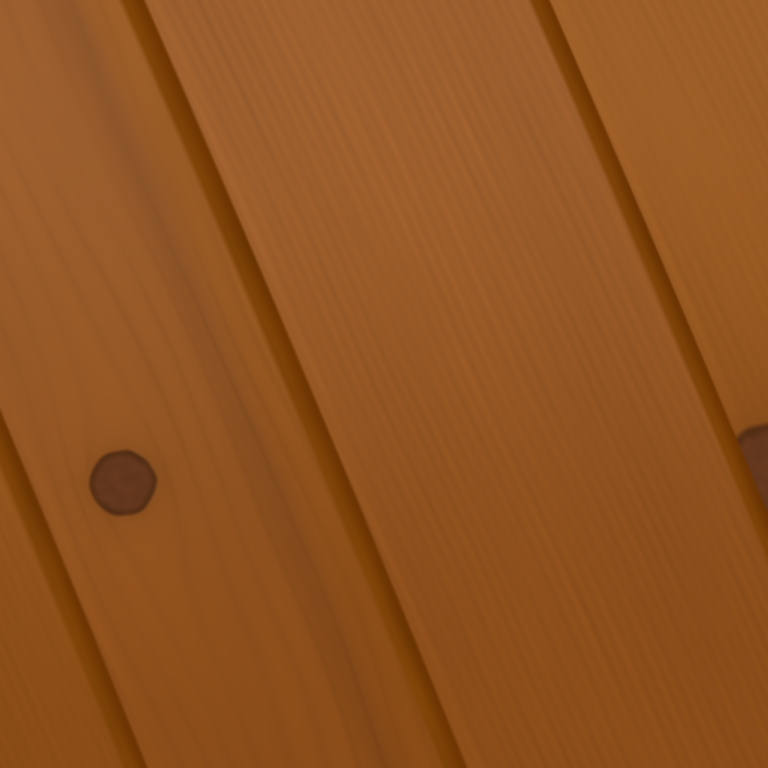
Write a WebGL 2 fragment shader that draws this texture.

```glsl
#version 300 es
precision highp float;
// Slanted varnished pine boards with dark grooves, soft grain and round knots.

uniform vec2 u_resolution;
out vec4 outColor;

const vec3 WOOD_TOP = vec3(0.615, 0.372, 0.182);
const vec3 WOOD_LOW = vec3(0.545, 0.300, 0.098);
const vec3 AMBER_TINT = vec3(1.0, 0.99, 0.86);
const vec3 GROOVE_LIGHT = vec3(0.49, 0.26, 0.03);
const vec3 GROOVE_DARK = vec3(0.43, 0.21, 0.01);
const vec3 KNOT_COLOR = vec3(0.385, 0.215, 0.115);
const vec3 KNOT_RIM = vec3(0.33, 0.18, 0.08);

const float SLANT = 0.42;            // sideways run of the boards per unit of height
const float BOW = 0.016;             // slight bend of the boards
const float GROOVE_HALF = 0.016;
const float FINE_PERIOD = 0.0155;    // straight grain
const float WIDE_PERIOD = 0.036;     // flowing grain on the knotty board
const float FINE_CONTRAST = 0.024;
const float WIDE_CONTRAST = 0.055;
const float TAU = 6.28318;

// Knots: centre and radius
const vec3 KNOTS[2] = vec3[2](vec3(0.160, 0.371, 0.043), vec3(1.005, 0.385, 0.064));

vec2 hashGradient(vec2 cell) {
    vec2 h = vec2(dot(cell, vec2(127.1, 311.7)), dot(cell, vec2(269.5, 183.3)));
    return fract(sin(h) * 43758.5) * 2.0 - 1.0;
}

float gradientNoise(vec2 p) {
    vec2 i = floor(p), f = fract(p);
    vec2 u = f * f * f * (f * (f * 6.0 - 15.0) + 10.0);
    vec2 e = vec2(0.0, 1.0);
    float low = mix(dot(hashGradient(i), f), dot(hashGradient(i + e.yx), f - e.yx), u.x);
    float high = mix(dot(hashGradient(i + e), f - e), dot(hashGradient(i + 1.0), f - 1.0), u.x);
    return mix(low, high, u.y);
}

// Position across the boards, measured along the top edge
float acrossBoards(vec2 p) {
    return p.x - SLANT * (1.0 - p.y) - BOW * p.y * (1.0 - p.y);
}

// Boards widen gently from left to right
float grooveCenter(float index) {
    return 0.173 + 0.473 * index + 0.057 * index * index;
}

// Sideways push that makes the grain flow around the knots
float knotDeflection(vec2 p) {
    float shift = 0.0;
    for (int k = 0; k < 2; k++) {
        vec2 d = p - KNOTS[k].xy;
        float side = d.x + SLANT * d.y;
        float along = d.y - SLANT * d.x;
        float r2 = KNOTS[k].z * KNOTS[k].z;
        shift -= side * 1.5 * r2 / (side * side + 0.22 * along * along + 0.8 * r2);
    }
    return shift;
}

float fineGrain(vec2 p, float across) {
    float s = across + 0.035 * (p.y - 0.5) + 0.010 * gradientNoise(vec2(across * 7.0, p.y * 3.0));
    float fade = 0.65 + 0.8 * gradientNoise(vec2(s * 16.0, p.y * 4.0));
    float ripple = sin(TAU * s / FINE_PERIOD) + 0.4 * sin(TAU * s / (FINE_PERIOD * 2.3));
    return ripple * fade + 1.1 * gradientNoise(vec2(s * 110.0, p.y * 9.0));
}

float wideGrain(vec2 p, float across) {
    float s = across + knotDeflection(p) + 0.035 * gradientNoise(vec2(across * 6.0, p.y * 2.6));
    float wave = 0.5 + 0.5 * sin(TAU * s / WIDE_PERIOD);
    float fade = 0.5 + 0.9 * gradientNoise(vec2(s * 9.0, p.y * 3.0 + 5.0));
    return -pow(wave, 5.0) * clamp(fade, 0.0, 1.0) + 0.35 * gradientNoise(vec2(s * 60.0, p.y * 7.0));
}

vec3 paintKnot(vec3 color, vec2 p, vec3 knot) {
    vec2 d = p - knot.xy;
    float wobble = 1.0 + 0.10 * gradientNoise(normalize(d + 1e-5) * 1.6 + knot.xy * 9.0);
    float r = length(d) / (knot.z * wobble);
    float speckle = 1.0 + 0.10 * gradientNoise(d * 70.0);
    color *= 1.0 - 0.07 * exp(-2.5 * max(r - 1.0, 0.0));
    vec3 core = mix(KNOT_COLOR, KNOT_RIM, smoothstep(0.72, 0.95, r)) * speckle;
    return mix(color, core, 1.0 - smoothstep(0.92, 1.07, r));
}

void main() {
    vec2 p = gl_FragCoord.xy / u_resolution;
    float across = acrossBoards(p);

    // Find the board and the nearest groove
    float board = -2.0, offset = 1.0;
    for (float i = -1.0; i < 2.0; i++) {
        float d = across - grooveCenter(i);
        if (d > 0.0) board = i;
        if (abs(d) < abs(offset)) offset = d;
    }
    float knotty = 1.0 - step(0.5, abs(board + 1.0));
    float amber = step(0.5, board) + step(board, -1.5);

    // Varnished surface with broad, cloudy variation
    vec3 color = mix(WOOD_LOW, WOOD_TOP, smoothstep(0.0, 1.0, p.y + 0.12 * (0.5 - p.x)));
    color *= mix(vec3(1.0), AMBER_TINT, amber);
    color *= 1.0 + 0.05 * gradientNoise(vec2(across * 6.0, p.y * 2.0 + board * 7.0));
    float streak = exp(-pow((across - 0.082) / 0.026, 2.0));
    color *= 1.0 - knotty * 0.075 * streak;
    color *= mix(vec3(1.0), AMBER_TINT, knotty * smoothstep(0.09, 0.13, across));

    // Grain and knots
    float fine = fineGrain(p, across) * FINE_CONTRAST * (1.0 - 0.4 * amber);
    color *= 1.0 + mix(fine, wideGrain(p, across) * WIDE_CONTRAST, knotty);
    for (int k = 0; k < 2; k++) {
        float onBoard = step(abs(board + 1.0 - 2.0 * float(k)), 0.5);
        color = mix(color, paintKnot(color, p, KNOTS[k]), onBoard);
    }

    // Groove: soft left shoulder, crisp dark right wall, faint lit lip
    float halfWidth = GROOVE_HALF * (board > 0.5 || offset < 0.0 && board > -0.5 ? 0.82 : 1.0);
    float t = offset / halfWidth;
    color *= 1.0 + 0.035 * exp(-pow((t - 1.7) / 0.5, 2.0));
    float mask = smoothstep(-1.35, -0.65, t) * (1.0 - smoothstep(0.75, 1.15, t));
    vec3 groove = mix(GROOVE_LIGHT, GROOVE_DARK, smoothstep(-0.6, 0.8, t));
    groove *= 1.0 + 0.08 * gradientNoise(vec2(across * 40.0, p.y * 8.0));
    outColor = vec4(mix(color, groove, mask), 1.0);
}
```
